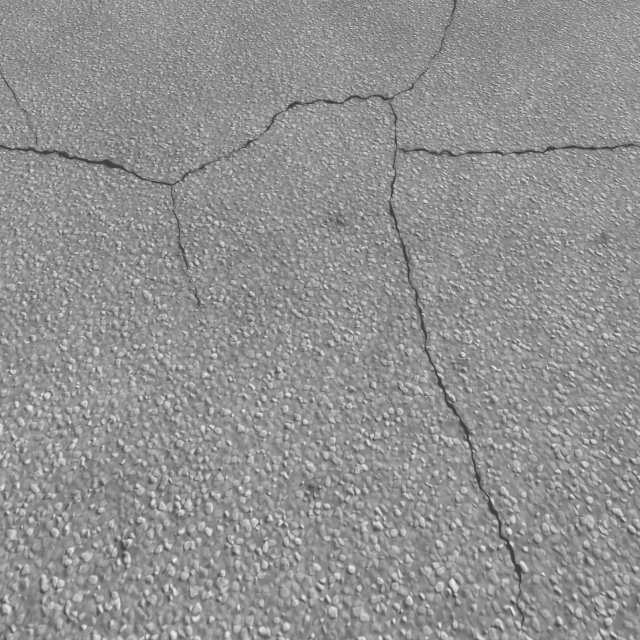
Give the GLSL for this texture, as a WebGL 2 fragment shader.

```glsl
#version 300 es
precision highp float;
// Grey asphalt receding from the viewer, with embedded grit and branching cracks.

uniform vec2 u_resolution;
out vec4 fragColor;

const float HORIZON = 1.8;
const float GRIT_DENSITY = 165.0;
const float BASE_GREY = 0.588;
const float CRACK_GREY = 0.25;
const vec2 LIGHT_STEP = vec2(0.36, 0.30);

float hash(vec2 p) {
    vec3 q = fract(p.xyx * 0.1031);
    q += dot(q, q.yzx + 33.33);
    return fract((q.x + q.y) * q.z);
}

vec2 hash2(vec2 p) {
    return vec2(hash(p), hash(p + 57.3));
}

float noise(vec2 p) {
    vec2 cell = floor(p);
    vec2 f = fract(p);
    f = f * f * (3.0 - 2.0 * f);
    float low = mix(hash(cell), hash(cell + vec2(1, 0)), f.x);
    float high = mix(hash(cell + vec2(0, 1)), hash(cell + vec2(1, 1)), f.x);
    return mix(low, high, f.y);
}

vec2 noise2(vec2 p) {
    return vec2(noise(p), noise(p + 31.7)) - 0.5;
}

// Perspective: canvas position to position on the ground
vec2 groundPosition(vec2 uv) {
    return vec2(uv.x - 0.5, 1.4) / (HORIZON - uv.y);
}

// Height of scattered, soft-edged stones, one per cell
float gritHeight(vec2 p) {
    vec2 cell = floor(p);
    float height = 0.0;
    for (int j = -1; j <= 1; j++) {
        for (int i = -1; i <= 1; i++) {
            vec2 id = cell + vec2(i, j);
            vec2 offset = p - id - hash2(id);
            float skew = 0.5 * (hash(id + 11.9) - 0.35);
            offset += skew * offset.yx;
            float radius = mix(0.4, 0.78, hash(id + 5.1));
            float cover = 1.0 - smoothstep(radius - 0.4, radius, length(offset));
            float lift = hash(id + 23.7);
            height = max(height, cover * mix(0.2, 1.0, lift * lift));
        }
    }
    return height;
}

// Signed distance to a bowed crack from a to b
float crack(vec2 p, vec2 a, vec2 b, float bow, float halfWidth) {
    vec2 ab = b - a;
    float t = clamp(dot(p - a, ab) / dot(ab, ab), 0.0, 1.0);
    vec2 side = normalize(vec2(-ab.y, ab.x));
    vec2 nearest = a + ab * t + side * bow * 4.0 * t * (1.0 - t);
    return length(p - nearest) - halfWidth;
}

float crackNetwork(vec2 p) {
    vec2 fork = vec2(0.265, 0.716);
    vec2 shoulder = vec2(0.456, 0.837);
    vec2 corner = vec2(0.613, 0.846);
    vec2 branch = vec2(0.622, 0.766);
    vec2 kink = vec2(0.607, 0.687);
    vec2 bend = vec2(0.667, 0.453);
    vec2 foot = vec2(0.81, 0.102);
    // Upper ridge
    float d = crack(p, vec2(-0.02, 0.777), fork, 0.006, 0.0017);
    d = min(d, crack(p, fork, shoulder, -0.015, 0.0009));
    d = min(d, crack(p, shoulder, corner, 0.006, 0.0018));
    d = min(d, crack(p, corner, vec2(0.715, 1.02), -0.025, 0.0005));
    // Long descending crack
    d = min(d, crack(p, corner, branch, 0.0, 0.0012));
    d = min(d, crack(p, branch, kink, 0.0, 0.0009));
    d = min(d, crack(p, kink, bend, 0.006, 0.0014));
    d = min(d, crack(p, bend, foot, 0.003, 0.0021));
    d = min(d, crack(p, foot, vec2(0.816, 0.02), 0.002, 0.0011));
    // Side branches
    d = min(d, crack(p, branch, vec2(1.02, 0.775), -0.008, 0.0015));
    d = min(d, crack(p, fork, vec2(0.326, 0.492), -0.01, 0.0006));
    return min(d, crack(p, vec2(-0.02, 0.91), vec2(0.055, 0.775), 0.007, 0.0005));
}

// Small dark smudges
float stains(vec2 p) {
    float dark = 0.0;
    for (int i = 0; i < 5; i++) {
        vec2 center = hash2(vec2(i, 7.0) * 3.7) * vec2(1.0, 0.7);
        float d = length(p - center) + 0.02 * (noise(p * 90.0) - 0.5);
        dark = max(dark, 1.0 - smoothstep(0.0, 0.02, d));
    }
    return dark;
}

void main() {
    vec2 uv = gl_FragCoord.xy / u_resolution;
    vec2 ground = groundPosition(uv) * GRIT_DENSITY;

    // Grit lit from the upper right
    vec2 rough = ground + 0.5 * noise2(ground * 1.3);
    float height = gritHeight(rough);
    float relief = height - gritHeight(rough + LIGHT_STEP);
    float speckle = noise(ground * 1.5) - 0.5;
    float contrast = mix(1.1, 0.68, uv.y);
    float grey = BASE_GREY + contrast * (0.14 * (height - 0.38) + 0.19 * relief + 0.13 * speckle);

    // Worn patches and smudges
    grey += 0.04 * (noise(uv * 5.0) - 0.5) + 0.04 * (noise(uv * 21.0) - 0.5);
    grey -= 0.11 * stains(uv);

    // Jagged cracks of uneven width
    vec2 warped = uv + 0.012 * noise2(uv * 16.0) + 0.008 * noise2(uv * 55.0) + 0.004 * noise2(uv * 130.0);
    float d = crackNetwork(warped) + 0.0025 * (noise(uv * 95.0) - 0.5);
    float soft = 0.0008 + 0.5 / u_resolution.y;
    grey -= 0.05 * (1.0 - smoothstep(0.0, 0.006, d));
    grey = mix(grey, CRACK_GREY, 1.0 - smoothstep(-soft, soft, d));

    fragColor = vec4(vec3(clamp(grey, 0.0, 1.0)), 1.0);
}
```
